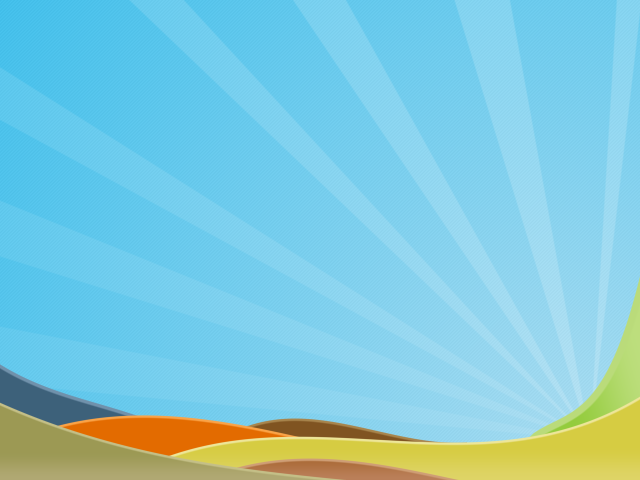
Reproduce this background procedurally as a Shadertoy shader.

```glsl
// Sunbeams in a blue sky above overlapping, rim-lit rolling hills.
// The sky is a radial gradient with angular wedges and a fine diagonal weave;
// each hill is a cubic ridge line, painted from back to front.

#define SUN vec2(1.229, 0.083)
#define SKY_NEAR vec3(0.66, 0.86, 0.94)
#define SKY_FAR vec3(0.26, 0.75, 0.92)
#define SKY_REACH 1.53
#define BEAM_FAINT 0.07
#define BEAM_STRONG 0.17
#define WEAVE_PERIOD 0.007
#define WEAVE_AMOUNT 0.012
#define RIM_THIN 0.005
#define RIM_WIDE 0.014

const int BEAM_COUNT = 7;

// Centre and half width of each beam, in degrees above the left horizon.
const vec2 BEAMS[BEAM_COUNT] = vec2[](
    vec2(8.2, 2.7), vec2(19.7, 2.4), vec2(30.4, 1.9), vec2(45.5, 1.8),
    vec2(58.5, 2.5), vec2(76.3, 3.4), vec2(95.1, 1.6));

// Cubic through four points; falls away outside their span.
float ridge(float x, vec4 xs, vec4 ys) {
    float inside = clamp(x, xs.x, xs.w);
    vec3 d1 = (ys.yzw - ys.xyz) / (xs.yzw - xs.xyz);
    vec2 d2 = (d1.yz - d1.xy) / (xs.zw - xs.xy);
    float d3 = (d2.y - d2.x) / (xs.w - xs.x);
    vec4 t = inside - xs;
    float y = ys.x + t.x * (d1.x + t.y * (d2.x + t.z * d3));
    return y - abs(x - inside);
}

// Lays a hill with a bright rim over the colour so far.
void addHill(inout vec3 color, vec2 p, float pixel, vec4 xs, vec4 ys,
             vec3 body, vec3 rim, float rimWidth) {
    const float STEP = 0.001;
    float slope = (ridge(p.x + STEP, xs, ys) - ridge(p.x - STEP, xs, ys)) / (2.0 * STEP);
    float depth = (ridge(p.x, xs, ys) - p.y) * inversesqrt(1.0 + slope * slope);
    vec3 hill = mix(rim, body, smoothstep(-pixel, pixel, depth - rimWidth));
    color = mix(color, hill, smoothstep(-0.7 * pixel, 0.7 * pixel, depth));
}

vec3 sky(vec2 p, float pixel) {
    vec2 ray = p - SUN;
    float radius = length(ray);
    vec3 color = mix(SKY_NEAR, SKY_FAR, clamp(radius / SKY_REACH, 0.0, 1.0));

    // Beams
    float angle = degrees(atan(ray.y, -ray.x));
    float light = 0.0;
    for (int i = 0; i < BEAM_COUNT; i++) {
        float edge = radians(BEAMS[i].y - abs(angle - BEAMS[i].x)) * radius;
        light = max(light, smoothstep(-pixel, pixel, edge));
    }
    float strength = mix(BEAM_FAINT, BEAM_STRONG, smoothstep(0.0, 80.0, angle));
    color = mix(color, vec3(1.0), light * strength);

    // Diagonal weave, faded out where it is too fine to resolve
    float weave = cos(6.2831853 * (p.x - p.y) / WEAVE_PERIOD);
    float visible = smoothstep(1.5, 2.5, WEAVE_PERIOD / pixel);
    return color + WEAVE_AMOUNT * weave * visible;
}

void mainImage(out vec4 fragColor, in vec2 fragCoord) {
    vec2 p = fragCoord / iResolution.xy * vec2(4.0 / 3.0, 1.0);
    float pixel = 1.0 / iResolution.y;
    vec3 color = sky(p, pixel);

    // Body colours with their shading
    vec3 slate = vec3(0.24, 0.38, 0.48);
    vec3 umber = vec3(0.50, 0.33, 0.13);
    vec3 orange = vec3(0.89, 0.42, 0.0);
    vec3 green = mix(vec3(0.58, 0.80, 0.24), vec3(0.74, 0.87, 0.49),
                     smoothstep(1.22, 1.42, p.x + 0.3 * p.y));
    vec3 yellow = mix(vec3(0.87, 0.83, 0.40), vec3(0.84, 0.80, 0.26),
                      smoothstep(0.0, 0.07, p.y));
    vec3 clay = mix(vec3(0.73, 0.50, 0.35), vec3(0.67, 0.42, 0.22),
                    smoothstep(0.0, 0.045, p.y));
    vec3 olive = mix(vec3(0.69, 0.66, 0.45), vec3(0.61, 0.60, 0.33),
                     smoothstep(0.0, 0.06, p.y));

    // Hills, back to front
    addHill(color, p, pixel, vec4(0.0, 0.104, 0.208, 0.417),
            vec4(0.241, 0.191, 0.158, 0.071), slate, vec3(0.44, 0.57, 0.67), 0.007);
    addHill(color, p, pixel, vec4(0.512, 0.608, 0.764, 0.972),
            vec4(0.111, 0.128, 0.107, 0.078), umber, vec3(0.66, 0.52, 0.30), RIM_THIN);
    addHill(color, p, pixel, vec4(0.121, 0.330, 0.521, 0.694),
            vec4(0.113, 0.134, 0.111, 0.073), orange, vec3(0.98, 0.64, 0.28), RIM_THIN);
    addHill(color, p, pixel, vec4(1.111, 1.198, 1.267, 1.334),
            vec4(0.097, 0.146, 0.231, 0.427), green, vec3(0.73, 0.86, 0.48), RIM_WIDE);
    addHill(color, p, pixel, vec4(0.352, 0.642, 1.042, 1.334),
            vec4(0.050, 0.090, 0.082, 0.174), yellow, vec3(0.93, 0.90, 0.60), RIM_THIN);
    addHill(color, p, pixel, vec4(0.495, 0.677, 0.816, 0.955),
            vec4(0.026, 0.044, 0.028, 0.0), clay, vec3(0.81, 0.62, 0.46), RIM_THIN);
    addHill(color, p, pixel, vec4(0.0, 0.243, 0.495, 0.720),
            vec4(0.161, 0.076, 0.026, 0.0), olive, vec3(0.77, 0.75, 0.53), RIM_THIN);

    fragColor = vec4(color, 1.0);
}
```
